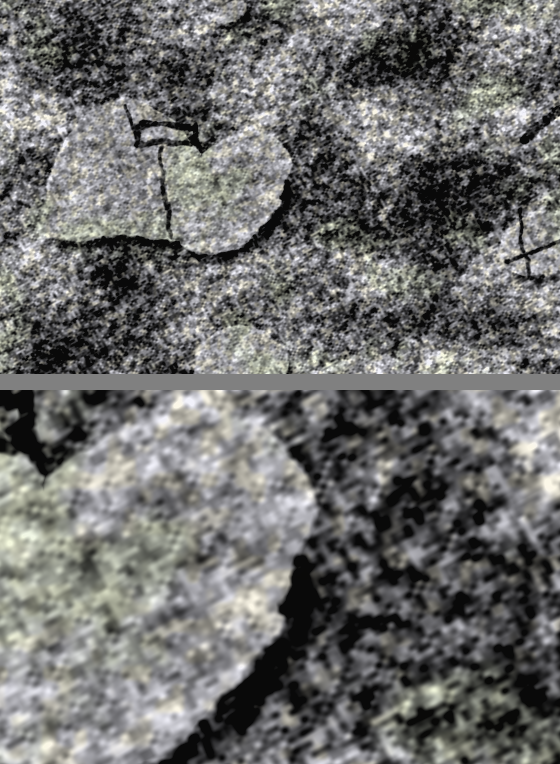
Top, the full canvas; bottom, a detail of the centre.
A WebGL 1 fragment shader for this texture:

```glsl
precision highp float;
uniform vec2 u_resolution;

#define BASE_TONE 0.455
#define STONE_TONE 0.60
#define PATCH_CONTRAST 0.95
#define GRAIN_SCALE 165.0
#define GRAIN_CONTRAST 0.52
#define GRIT_CONTRAST 0.42
#define RELIEF_CONTRAST 0.42
#define HOLLOW_DEPTH 0.24
#define SHADOW_DEPTH 0.34
#define TINT 0.75

const vec2 TO_LIGHT = vec2(-0.64, 0.77);
const vec3 COOL_GREY = vec3(0.985, 0.985, 1.035);
const vec3 WARM_GREY = vec3(1.04, 1.015, 0.93);
const vec3 LICHEN = vec3(0.98, 1.04, 0.84);

float hash(vec2 p) {
  vec3 q = fract(p.xyx * vec3(0.1031, 0.1030, 0.0973));
  q += dot(q, q.yzx + 33.33);
  return fract((q.x + q.y) * q.z);
}

// Value noise centred on zero
float noise(vec2 p) {
  vec2 i = floor(p), f = fract(p);
  f = f * f * (3.0 - 2.0 * f);
  float low = mix(hash(i), hash(i + vec2(1.0, 0.0)), f.x);
  float high = mix(hash(i + vec2(0.0, 1.0)), hash(i + 1.0), f.x);
  return mix(low, high, f.y) - 0.5;
}

mat2 rotation(float a) {
  return mat2(cos(a), sin(a), -sin(a), cos(a));
}

float fbm(vec2 p) {
  float sum = 0.0, amplitude = 0.5;
  for (int i = 0; i < 5; i++) {
    sum += amplitude * noise(p);
    p = rotation(0.65) * p * 2.03 + 17.3;
    amplitude *= 0.55;
  }
  return sum;
}

// Distance functions
float ellipse(vec2 p, vec2 centre, vec2 radius, float angle) {
  vec2 q = rotation(-angle) * (p - centre);
  float k = length(q / radius);
  return k * (k - 1.0) / max(length(q / (radius * radius)), 0.001);
}

float segment(vec2 p, vec2 a, vec2 b) {
  vec2 d = b - a;
  return length(p - a - d * clamp(dot(p - a, d) / dot(d, d), 0.0, 1.0));
}

float box(vec2 p, vec2 halfSize) {
  vec2 d = abs(p) - halfSize;
  return length(max(d, 0.0)) + min(max(d.x, d.y), 0.0);
}

float shell(vec2 p) {
  return ellipse(p, vec2(0.615, 0.485), vec2(0.19, 0.125), 0.84);
}

float stones(vec2 p) {
  float dome = max(ellipse(p, vec2(0.34, 0.36), vec2(0.235, 0.375), 0.0), 0.36 - p.y);
  float d = min(dome, shell(p));
  d = min(d, ellipse(p, vec2(0.645, 0.0), vec2(0.13, 0.13), 0.0));
  d = min(d, ellipse(p, vec2(1.45, 0.35), vec2(0.115, 0.085), 0.5));
  return min(d, ellipse(p, vec2(0.62, 0.965), vec2(0.05, 0.027), 0.75));
}

float cracks(vec2 p) {
  float d = abs(box(rotation(-0.06) * (p - vec2(0.44, 0.64)), vec2(0.075, 0.023))) - 0.003;
  d = min(d, segment(p, vec2(0.434, 0.6), vec2(0.45, 0.37)));
  d = min(d, segment(p, vec2(0.335, 0.71), vec2(0.36, 0.65)));
  d = min(d, segment(p, vec2(1.385, 0.44), vec2(1.42, 0.26)));
  d = min(d, segment(p, vec2(1.36, 0.30), vec2(1.5, 0.36)));
  return min(d, segment(p, vec2(1.40, 0.63), vec2(1.5, 0.71)) - 0.006);
}

float hollow(vec2 p, vec2 centre, vec2 radius) {
  vec2 q = (p - centre) / radius;
  return exp(-dot(q, q));
}

float hollows(vec2 p) {
  float sum = hollow(p, vec2(0.36, 0.82), vec2(0.15, 0.06));
  sum += hollow(p, vec2(1.12, 0.88), vec2(0.17, 0.13));
  sum += hollow(p, vec2(0.88, 0.50), vec2(0.13, 0.12));
  sum += hollow(p, vec2(1.17, 0.50), vec2(0.10, 0.11));
  sum += hollow(p, vec2(0.20, 0.07), vec2(0.18, 0.05));
  sum += hollow(p, vec2(0.82, 0.25), vec2(0.14, 0.05));
  return sum + hollow(p, vec2(0.25, 0.27), vec2(0.15, 0.04));
}

void main() {
  vec2 p = gl_FragCoord.xy / u_resolution.y;
  vec2 warped = p + 0.035 * vec2(fbm(p * 14.0), fbm(p * 14.0 + 41.0));
  float d = stones(warped);
  float stone = smoothstep(0.004, -0.004, d);

  // Broad patches, hollows and raised stones
  float tone = BASE_TONE + PATCH_CONTRAST * fbm(p * vec2(6.0, 7.5) + 5.0);
  tone -= HOLLOW_DEPTH * hollows(p + 0.12 * vec2(fbm(p * 9.0 + 3.0), fbm(p * 9.0 + 70.0)));
  float ridge = (shell(warped) + 0.035) / 0.028;
  float stoneTone = STONE_TONE + 0.3 * fbm(p * 9.0) + 0.07 * exp(-ridge * ridge);
  tone = mix(tone, stoneTone, stone);

  // Cast shadows, lit rims and cracks
  float shadow = smoothstep(0.012, -0.012, stones(warped + 0.026 * TO_LIGHT));
  tone -= SHADOW_DEPTH * shadow * (1.0 - stone);
  tone += 0.13 * stone * smoothstep(-0.006, 0.006, stones(warped + 0.012 * TO_LIGHT));
  tone -= 0.5 * smoothstep(0.009, 0.002, cracks(warped));

  // Grain and small lumps lit from the upper left
  vec2 lump = rotation(0.4) * p * 42.0;
  vec2 stepToLight = rotation(0.4) * TO_LIGHT * 0.55;
  float relief = noise(lump) - noise(lump + stepToLight);
  float grit = noise(rotation(0.3) * p * vec2(75.0, 95.0) + 9.0);
  float grain = noise(rotation(-0.5) * p * GRAIN_SCALE * vec2(0.9, 1.15));
  float rough = RELIEF_CONTRAST * relief + GRIT_CONTRAST * grit + GRAIN_CONTRAST * grain;
  tone += rough * mix(1.0, 0.72, stone);
  tone = clamp(tone, 0.035, 0.96);

  // Cool stone with warm grains and faint lichen
  float warmth = smoothstep(-0.05, 0.4, noise(p * 70.0 + 23.0) + 0.3 * (tone - 0.45));
  float lichen = smoothstep(0.04, 0.25, fbm(p * 8.0 + 61.0));
  vec3 tint = mix(mix(COOL_GREY, WARM_GREY, warmth), LICHEN, 0.6 * lichen);
  gl_FragColor = vec4(clamp(tone * mix(vec3(1.0), tint, TINT), 0.0, 1.0), 1.0);
}
```
